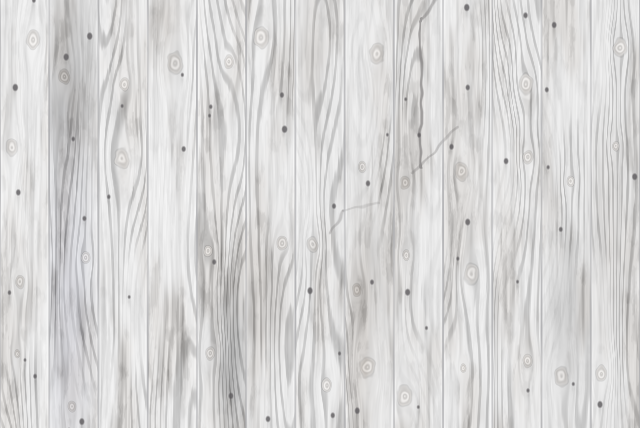
A Shadertoy shader for this texture:

```glsl
// Thirteen whitewashed vertical boards with worn paint, grain, knots and nails.
// Grain is stretched noise, bent around knots that are scattered per board;
// broad soft stains, thin seams and a few cracks are laid over it.

float hash(vec2 p) {
    return fract(sin(dot(p, vec2(127.1, 311.7))) * 43758.5);
}

float noise(vec2 p) {
    vec2 i = floor(p), f = fract(p);
    f = f * f * (3.0 - 2.0 * f);
    return mix(mix(hash(i), hash(i + vec2(1, 0)), f.x),
               mix(hash(i + vec2(0, 1)), hash(i + vec2(1, 1)), f.x), f.y);
}

float fbm(vec2 p) {
    float sum = 0.0, amp = 0.5;
    for (int i = 0; i < 4; i++) {
        sum += amp * noise(p);
        p = p * 2.03 + 17.3;
        amp *= 0.5;
    }
    return sum / 0.9375;
}

// Soft upright blot
float stain(vec2 p, vec2 centre, vec2 size) {
    vec2 d = (p - centre) / size;
    return exp(-dot(d, d));
}

// Thin line from a to b
float crack(vec2 p, vec2 a, vec2 b, float width) {
    vec2 ab = b - a;
    float t = clamp(dot(p - a, ab) / dot(ab, ab), 0.0, 1.0);
    return 1.0 - smoothstep(width * 0.3, width + 0.02, length(p - a - ab * t));
}

void mainImage(out vec4 fragColor, in vec2 fragCoord) {
    // One unit is one board width
    float px = 13.0 / iResolution.x;
    vec2 p = fragCoord * px;
    float board = floor(p.x);
    vec2 q = vec2(fract(p.x) - 0.5, p.y);
    float seed = hash(vec2(board, 7.0));
    float shift = seed * 60.0;

    // Knots: bend the grain and draw their rings
    float u = q.x + 0.05 * (noise(vec2(q.y * 0.8, shift)) - 0.5);
    float knot = 0.0, knotBody = 0.0;
    for (int j = -1; j <= 1; j++) {
        vec2 cell = vec2(board, floor(q.y / 2.1) + float(j));
        float present = step(0.42, hash(cell + 3.1));
        vec2 centre = vec2(0.6 * hash(cell + 0.3) - 0.3,
                           2.1 * (cell.y + 0.2 + 0.6 * hash(cell + 0.7)));
        float size = 0.06 + 0.09 * hash(cell + 5.9);
        vec2 d = q - centre;
        float r = length(d / vec2(1.0, 1.4)) / size;
        r += 0.35 * (noise(q * 9.0 + shift) - 0.5);
        u -= present * d.x * 0.85 * exp(-dot(d, d / vec2(1.0, 6.0)) / (size * size * 4.0));
        float body = present * (1.0 - smoothstep(0.8, 1.15, r));
        knotBody = max(knotBody, body);
        knot += body * (0.35 + 0.4 * sin(r * 11.0));
        knot += present * 0.6 * smoothstep(0.25, 0.0, abs(r - 1.0));
    }

    // Nail heads with a short rusty streak below
    float nail = 0.0, streak = 0.0;
    for (int j = -1; j <= 1; j++) {
        vec2 cell = vec2(board + 40.0, floor(q.y / 1.3) + float(j));
        float present = step(0.5, hash(cell));
        vec2 d = q - vec2(0.8 * hash(cell + 1.7) - 0.4, 1.3 * (cell.y + hash(cell + 2.9)));
        float radius = 0.022 + 0.03 * hash(cell + 4.3);
        nail += present * (1.0 - smoothstep(radius - px, radius + px, length(d * vec2(1.0, 0.75))));
        streak += present * exp(-d.x * d.x * 900.0 - abs(d.y + 0.1) * 6.0);
    }

    // Fibres and arched growth lines
    float fibre = noise(vec2(u * 19.0 + shift, q.y * 0.8));
    float fine = noise(vec2(u * 36.0 + shift, q.y * 2.5 + 9.0));
    float ring = 24.0 * noise(vec2(u * 1.7 + shift, q.y * 0.28 + shift)) + u * 22.0;
    float lines = smoothstep(0.1, 1.0, sin(ring * 1.7 + fine * 0.8));
    float figure = smoothstep(0.38, 0.72, noise(vec2(shift + u * 2.0, q.y * 0.4 + 5.0)));

    // Broad weathering
    float wear = smoothstep(0.4, 0.78, fbm(vec2(p.x * 2.2, p.y * 0.5) + shift));
    float flakes = smoothstep(0.5, 0.72, fbm(vec2(u * 9.0 + shift, q.y * 2.6)));
    float warm = stain(p, vec2(3.4, 8.4), vec2(0.3, 0.7)) + stain(p, vec2(6.3, 7.5), vec2(0.25, 1.2))
               + stain(p, vec2(5.5, 2.7), vec2(0.4, 1.2)) + 0.6 * stain(p, vec2(7.5, 2.6), vec2(0.4, 2.4))
               + 0.6 * stain(p, vec2(12.4, 4.0), vec2(0.4, 2.0));
    float grey = 1.2 * stain(p, vec2(1.5, 7.2), vec2(0.5, 1.9)) * step(abs(board - 1.0), 0.1)
               + 1.3 * stain(p, vec2(4.7, 1.2), vec2(0.3, 1.7)) + 0.7 * stain(p, vec2(11.5, 2.2), vec2(0.35, 1.5));
    float cool = stain(p, vec2(1.4, 2.5), vec2(0.5, 3.2)) * step(abs(board - 1.0), 0.1);
    float patchy = 0.45 + 0.75 * fbm(vec2(u * 6.0 + shift, q.y * 1.1));

    // Cracks wander slightly
    vec2 w = p + 0.09 * (vec2(noise(p * 5.0), noise(p * 5.0 + 31.0)) - 0.5);
    float cracks = crack(w, vec2(8.55, 5.3), vec2(8.55, 8.3), 0.025)
                 + 0.7 * crack(w, vec2(8.55, 8.25), vec2(8.85, 8.7), 0.03)
                 + 0.5 * crack(w, vec2(8.4, 5.2), vec2(9.3, 6.1), 0.025)
                 + 0.5 * crack(w, vec2(6.7, 3.95), vec2(7.0, 4.4), 0.03)
                 + 0.3 * crack(w, vec2(7.0, 4.4), vec2(7.7, 4.6), 0.02);

    // Combine the dark marks over white paint
    float dark = 0.085 * smoothstep(0.4, 0.95, fibre) * (0.5 + wear) + 0.045 * fine
               + lines * (0.025 + 0.12 * figure) * (1.0 - knotBody)
               + 0.055 * wear + 0.05 * flakes * (0.4 + wear)
               + patchy * (0.11 * warm + 0.17 * grey + 0.07 * cool)
               + 0.15 * knot + 0.08 * streak + 0.025 * (seed - 0.5);
    vec3 colour = vec3(0.955 - dark);
    colour += vec3(0.008, 0.0, -0.008) * (warm + wear + knotBody) + vec3(-0.012, -0.008, 0.014) * cool;
    colour = mix(colour, vec3(0.48, 0.47, 0.47), 0.65 * clamp(cracks, 0.0, 1.0));
    colour = mix(colour, vec3(0.36, 0.35, 0.36), 0.8 * clamp(nail, 0.0, 1.0));

    // Seams with a pale bevel
    float edge = 0.5 - abs(q.x);
    colour += 0.03 * smoothstep(0.07, 0.03, edge);
    float seam = 1.0 - smoothstep(0.006, 0.012 + px, edge);
    colour = mix(colour, vec3(0.68, 0.68, 0.69), seam * (0.4 + 0.5 * noise(vec2(floor(p.x + 0.5) * 9.0, p.y))));

    fragColor = vec4(clamp(colour, 0.0, 0.96), 1.0);
}
```
